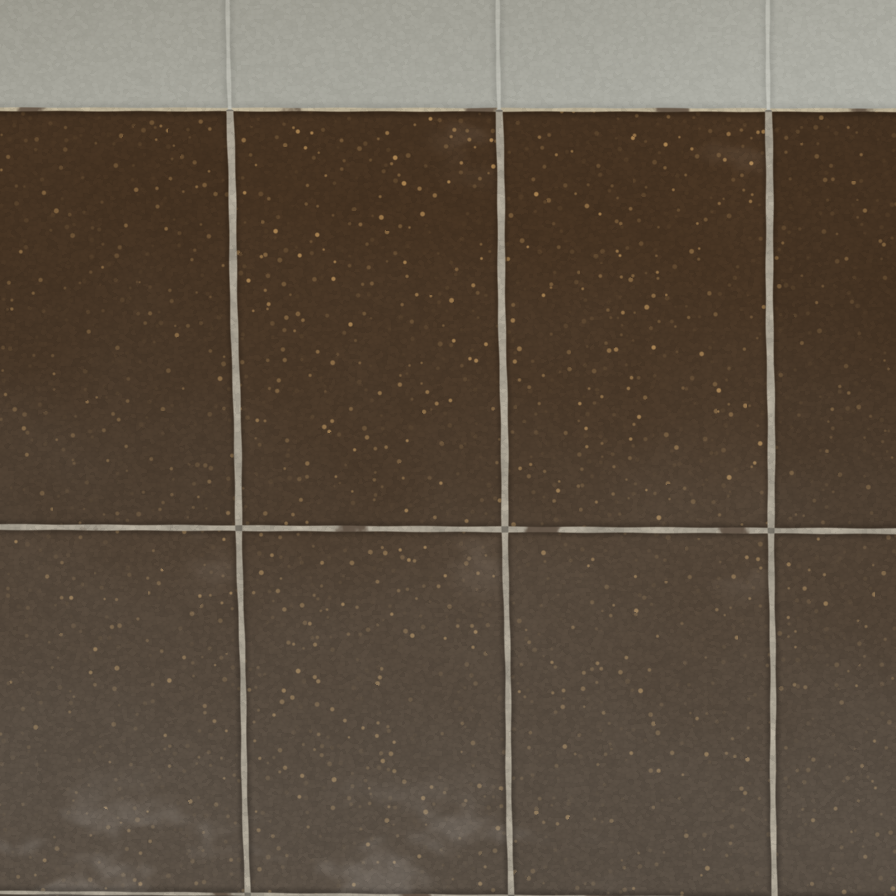
Reproduce this texture procedurally as a WebGL 1 fragment shader.

```glsl
precision highp float;
// Speckled brown wall tiles with pale grout below a strip of light grey tiles.
uniform vec2 u_resolution;

#define COLUMN_WIDTH 0.3015
#define FIRST_COLUMN 0.254
#define PALE_HEIGHT 0.1224
#define GROUT_HALF 0.0042
#define FLAKE_SCALE 85.0
#define FLAKE_AMOUNT 0.42
#define GRAIN_AMOUNT 0.045
#define HAZE_AMOUNT 0.085
#define BROWN_TOP vec3(0.268, 0.196, 0.130)
#define BROWN_LOW vec3(0.340, 0.302, 0.262)
#define PALE_TILE vec3(0.650, 0.648, 0.610)
#define GROUT vec3(0.670, 0.640, 0.580)

float hash(vec2 p) {
  vec3 q = fract(vec3(p.xyx) * 0.1031);
  q += dot(q, q.yzx + 33.33);
  return fract((q.x + q.y) * q.z);
}

// Cellular noise: distance to the nearest point and that point's random value.
vec2 cells(vec2 p) {
  vec2 base = floor(p);
  vec2 nearest = vec2(9.0, 0.0);
  for (int j = -1; j <= 1; j++) {
    for (int i = -1; i <= 1; i++) {
      vec2 cell = base + vec2(float(i), float(j));
      vec2 point = cell + vec2(hash(cell + 40.0), hash(cell + 91.0));
      float d = length(p - point);
      if (d < nearest.x) nearest = vec2(d, hash(cell + 157.0));
    }
  }
  return nearest;
}

// Layered sines, each turned and warped by the last; about -1 to 1.
float waves(vec2 p) {
  float sum = 0.0;
  float amp = 0.5;
  for (int i = 0; i < 4; i++) {
    sum += amp * sin(p.x + 1.3 * sin(p.y)) * cos(p.y * 0.8 + sum);
    p = mat2(1.5, 1.1, -1.1, 1.5) * p + 2.7;
    amp *= 0.6;
  }
  return sum;
}

float band(float d, float halfWidth, float blur) {
  return 1.0 - smoothstep(halfWidth - blur, halfWidth + blur, d);
}

void main() {
  vec2 uv = gl_FragCoord.xy / u_resolution;
  float down = 1.0 - uv.y;
  float blur = max(0.0012, 0.75 / u_resolution.y);

  // Slightly leaning columns, and rows that shorten toward the floor.
  float pitch = COLUMN_WIDTH - 0.0075 * down;
  float wobble = 0.0006 * sin(down * 23.0);
  float column = (uv.x - FIRST_COLUMN - 0.022 * down + wobble) / pitch;
  float drop = down - PALE_HEIGHT - 0.008 * (uv.x - 0.4) * down;
  float row = drop * (1.975 + 0.349 * drop);
  vec2 tile = vec2(floor(column), floor(row));
  float dx = abs(fract(column + 0.5) - 0.5) * pitch;
  float dy = abs(fract(row + 0.5) - 0.5) / (1.975 + 0.698 * drop);
  float joint = floor(row + 0.5);
  float brownArea = smoothstep(-blur, blur, drop);
  float tone = hash(tile + 11.0);

  // Brown glaze, fading to a cool grey bloom low on the wall.
  float cloud = waves(uv * vec2(7.0, 9.0));
  float fade = smoothstep(0.18, 0.98, down + 0.07 * cloud - 0.05 * (uv.x - 0.5));
  vec3 brown = mix(BROWN_TOP, BROWN_LOW, fade);
  brown *= 0.98 + 0.05 * tone + 0.025 * cloud;
  float smear = smoothstep(0.0, 0.6, waves(uv * vec2(19.0, 34.0) + 4.0));
  float nearFloor = smoothstep(0.84, 0.94, down) * (1.0 - smoothstep(0.5, 0.75, uv.x));
  brown += HAZE_AMOUNT * smear * nearFloor * vec3(0.95, 1.0, 1.05);
  float corner = length(vec2(fract(column) - 0.9, fract(row) - 0.07) * vec2(1.0, 1.5));
  brown += 0.05 * smear * band(corner, 0.12, 0.1) * step(0.5, tone);

  // Fine grain and scattered golden flakes of uneven strength.
  vec2 grain = cells(uv * vec2(190.0, 230.0));
  float fine = grain.y - 0.5 + 0.6 * (0.45 - grain.x);
  brown *= 1.0 + 2.0 * GRAIN_AMOUNT * fine;
  vec2 flake = cells(uv * FLAKE_SCALE + 17.0);
  float size = 0.10 + 0.13 * fract(flake.y * 37.0);
  float strength = pow(flake.y, 7.0) * (0.65 + 0.55 * tone) * (1.0 - 0.5 * fade);
  brown += FLAKE_AMOUNT * strength * band(flake.x, size, 0.10) * vec3(0.9, 0.72, 0.42);

  // Light tiles, brighter to the right and toward their lower edge.
  vec3 pale = PALE_TILE + (0.05 * (uv.x - 0.5) + 0.3 * (down - 0.07)) * vec3(0.9, 1.0, 1.1);
  pale += 0.010 * cloud + 0.6 * GRAIN_AMOUNT * fine;
  vec3 color = mix(pale, brown, brownArea);

  // Dark edges, then the grout: thin and faint between the light tiles.
  float edge = band(min(dx, dy), 0.0065, 0.0045);
  color *= 1.0 - edge * mix(0.08, 0.22, brownArea);
  float halfV = mix(0.0022, GROUT_HALF - 0.0010 * smoothstep(0.5, 0.7, down), brownArea);
  float halfH = joint < 0.5 ? 0.0020 : (joint < 1.5 ? 0.0032 : 0.0018);
  float lineV = band(dx, halfV + 0.0003 * sin(down * 90.0), blur);
  float lineH = band(dy, halfH + 0.0003 * sin(uv.x * 70.0), blur);
  vec3 grout = GROUT * (0.97 + 0.10 * waves(uv * 65.0) + 0.08 * fine);
  vec3 groutV = mix(pale + 0.07, grout, brownArea);
  vec3 groutH = grout * (joint < 0.5 ? vec3(1.12, 1.10, 1.03) : vec3(1.0));

  // Grime breaks up the level joints in short stretches.
  float worn = sin(uv.x * 27.0 + joint * 4.1) + 0.7 * sin(uv.x * 61.0 + joint * 2.3);
  float grime = smoothstep(0.95, 1.4, worn + 0.35 * waves(uv * 110.0));
  groutH = mix(groutH, vec3(0.33, 0.27, 0.22), 0.8 * grime);
  color = mix(color, groutH, lineH);
  color = mix(color, groutV, lineV);
  color *= 1.0 - 0.3 * lineV * lineH * brownArea;

  gl_FragColor = vec4(clamp(color, 0.0, 1.0), 1.0);
}
```
